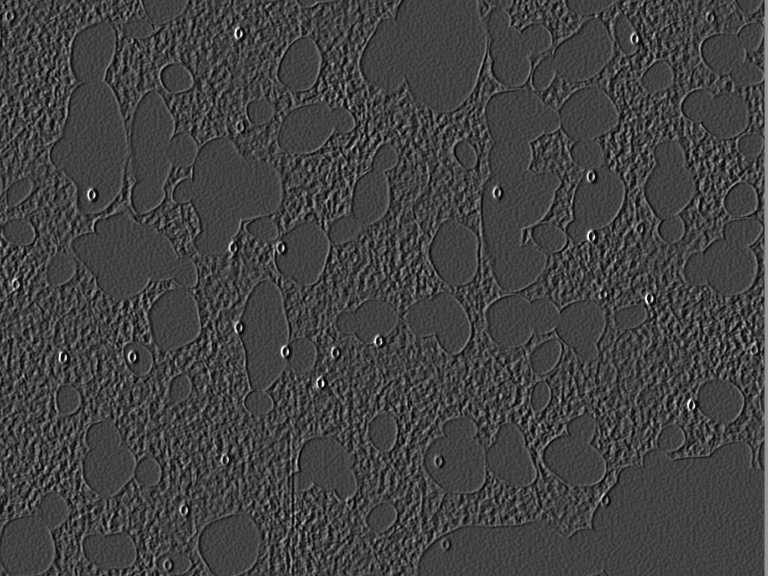
Reproduce this texture procedurally as a WebGL 1 fragment shader.

```glsl
precision highp float;

uniform vec2 u_resolution;

#define BASE_GRAY 0.256
#define GAIN 0.38
#define LIGHT_STEP vec2(0.0030, -0.0008)
#define GRAIN_FREQ 100.0
#define FINE_FREQ 175.0
#define FIBRE_FREQ 15.0
#define RIM_WIDTH 0.0028
#define CELL_SIZE 0.12
#define CELL_SHARE 0.46
#define SPECK_GRID 0.09
#define SPECK_SHARE 0.2
#define BORDER_WIDTH 0.006

vec2 hash2(vec2 p) {
  vec3 q = fract(vec3(p.xyx) * vec3(0.1031, 0.1030, 0.0973));
  q += dot(q, q.yzx + 33.33);
  return fract((q.xx + q.yz) * q.zy);
}

vec2 gradient(vec2 cell) {
  float angle = 6.2832 * hash2(cell).x;
  return vec2(cos(angle), sin(angle));
}

float noise(vec2 p) {
  vec2 i = floor(p), f = p - i;
  vec2 u = f * f * f * (f * (f * 6.0 - 15.0) + 10.0);
  vec2 e = vec2(1.0, 0.0);
  float low = mix(dot(gradient(i), f), dot(gradient(i + e), f - e), u.x);
  float high = mix(dot(gradient(i + e.yx), f - e.yx),
                   dot(gradient(i + e.xx), f - e.xx), u.x);
  return mix(low, high, u.y);
}

float ridge(float d, float width) {
  return exp(-d * d / (width * width));
}

// Approximate signed distance to an ellipse
float ellipse(vec2 p, vec2 radius) {
  float k = length(p / radius);
  return k * (k - 1.0) / max(length(p / (radius * radius)), 0.001);
}

// Randomly tilted round cells on a jittered grid
float scatterCells(vec2 p, float size, float share, float seed) {
  vec2 g = p / size, home = floor(g);
  float d = 1.0;
  for (int y = -1; y <= 1; y++) {
    for (int x = -1; x <= 1; x++) {
      vec2 id = home + vec2(float(x), float(y));
      vec2 pick = hash2(id + seed), jitter = hash2(id + seed + 57.0);
      if (pick.x < share) {
        float tilt = 3.1416 * pick.y, c = cos(tilt), s = sin(tilt);
        vec2 q = g - id - 0.3 - 0.4 * jitter;
        vec2 radius = 0.27 + 0.2 * hash2(id + seed + 113.0);
        d = min(d, ellipse(vec2(c * q.x + s * q.y, c * q.y - s * q.x), radius));
      }
    }
  }
  return d * size;
}

// Large smooth hollows, mostly upright
float cavities(vec2 p) {
  float d = ellipse(p - vec2(0.165, 0.75), vec2(0.058, 0.118));
  d = min(d, ellipse(p - vec2(0.264, 0.75), vec2(0.037, 0.092)));
  d = min(d, ellipse(p - vec2(0.217, 0.56), vec2(0.055, 0.078)));
  d = min(d, ellipse(p - vec2(0.382, 0.67), vec2(0.055, 0.092)));
  d = min(d, ellipse(p - vec2(0.764, 0.93), vec2(0.080, 0.125)));
  d = min(d, ellipse(p - vec2(0.872, 0.62), vec2(0.040, 0.085)));
  d = min(d, ellipse(p - vec2(0.890, 0.73), vec2(0.034, 0.045)));
  d = min(d, ellipse(p - vec2(0.460, 0.42), vec2(0.042, 0.092)));
  d = min(d, ellipse(p - vec2(0.880, 0.02), vec2(0.150, 0.075)));
  return min(d, ellipse(p - vec2(1.210, 0.07), vec2(0.185, 0.140)));
}

float cellDistance(vec2 p) {
  vec2 bend = vec2(noise(p * 17.0), noise(p * 17.0 + 40.0));
  vec2 q = p + 0.013 * bend;
  float small = min(scatterCells(q, CELL_SIZE, CELL_SHARE, 11.0),
                    scatterCells(q, 0.07, 0.28, 71.0));
  return min(small, cavities(q + 0.012 * bend.yx));
}

// Tiny upright rings
float specks(vec2 p) {
  vec2 id = floor(p / SPECK_GRID);
  vec2 pick = hash2(id + 201.0);
  vec2 q = p - (id + 0.2 + 0.6 * hash2(id + 301.0)) * SPECK_GRID;
  float r = length(q * vec2(1.0, 0.7));
  return step(pick.x, SPECK_SHARE) * (0.5 + pick.y) * ridge(r - 0.0055, 0.0026);
}

// Faint vertical scratches in the lower half
float scratch(vec2 p) {
  float fade = ridge(p.x - 0.508, 0.012) * (1.0 - smoothstep(0.1, 0.5, p.y));
  return fade * noise(vec2(p.x * 190.0, p.y * 4.0));
}

float relief(vec2 p) {
  float d = cellDistance(p);
  float tissue = smoothstep(-0.002, 0.007, d);
  vec2 q = p + 0.004 * noise(p * 30.0);
  float grain = noise(q * GRAIN_FREQ * vec2(1.1, 0.85))
              + 0.5 * noise(q * FINE_FREQ + 19.0);
  float strength = 1.0 + 0.7 * noise(p * 6.0 + 8.0);
  float fibre = ridge(noise(q * FIBRE_FREQ + 5.0), 0.045);
  float rim = ridge(d, RIM_WIDTH) * (0.5 + 0.6 * noise(p * 12.0 + 90.0));
  float film = 0.22 * noise(p * FINE_FREQ + 300.0);
  return tissue * (grain * strength + 0.3 * fibre)
       + rim + film + 1.3 * specks(p) + 0.8 * scratch(p);
}

void main() {
  vec2 p = gl_FragCoord.xy / u_resolution.y;
  float aspect = u_resolution.x / u_resolution.y;

  // Side-lit slope, with brighter highlights than shadows
  float slope = GAIN * (relief(p + 0.5 * LIGHT_STEP) - relief(p - 0.5 * LIGHT_STEP));
  float gray = BASE_GRAY + slope + 0.7 * slope * max(slope, 0.0);
  gray = clamp(gray, 0.05, 0.95);

  // Pale strip on the right border
  float border = smoothstep(-0.0015, 0.0015, p.x - aspect + BORDER_WIDTH);
  gl_FragColor = vec4(vec3(mix(gray, 0.58, border)), 1.0);
}
```
